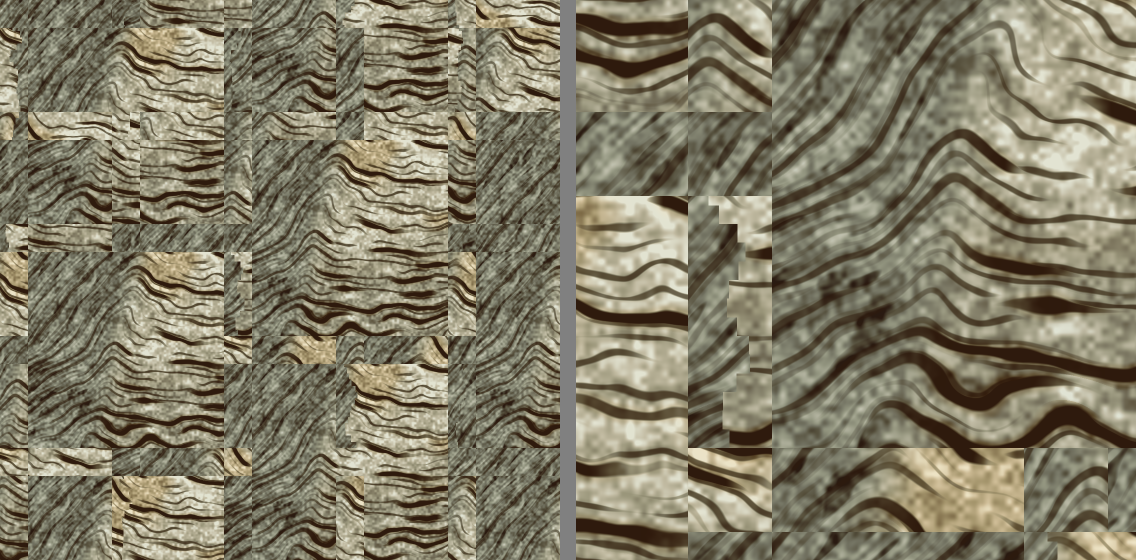
Left, the full canvas; right, a detail of the centre.
Give the GLSL for this texture, as a WebGL 1 fragment shader.

```glsl
precision highp float;
// Patchwork of weathered, folded wood grain with dark cracks, cut into square-edged pieces.
uniform vec2 u_resolution;

const vec3 CRACK = vec3(0.18, 0.10, 0.05);
const vec3 UMBER = vec3(0.35, 0.31, 0.22);
const vec3 MOSS  = vec3(0.47, 0.45, 0.37);
const vec3 STRAW = vec3(0.60, 0.59, 0.49);
const vec3 CREAM = vec3(0.75, 0.73, 0.64);
const vec3 PALE  = vec3(0.88, 0.89, 0.83);
const vec3 WARM_TINT = vec3(0.05, 0.0, -0.06);
const vec3 COOL_TINT = vec3(-0.02, 0.0, 0.015);
const float PERIOD = 0.2;         // one narrow strip plus one wide cell
const float STRIP = 0.25;         // strip share of a period
const float GROUP = 0.4;          // spacing of large pieces
const float GROUP_SIZE = 0.35;
const float GROUP_CHANCE = 0.8;
const float SLOPE = 1.5;          // steepness of the grain left of the fold
const float CRACK_RATE = 32.0;
const float CRACK_WIDTH = 0.0042;
const float STREAKS = 0.34;
const float SPECKLE = 0.46;

float hash(vec2 p) {
  vec3 q = fract(vec3(p.xyx) * 0.1031);
  q += dot(q, q.yzx + 33.33);
  return fract((q.x + q.y) * q.z);
}

float noise(vec2 p) {
  vec2 i = floor(p), f = fract(p);
  f = f * f * (3.0 - 2.0 * f);
  return mix(mix(hash(i), hash(i + vec2(1, 0)), f.x),
             mix(hash(i + vec2(0, 1)), hash(i + vec2(1, 1)), f.x), f.y);
}

// Signed horizontal distance to the leaning crest of the fold
float foldSide(vec2 s) {
  return s.x - 0.15 - 0.28 * s.y - 0.02 * (noise(s * 14.0 + 3.0) - 0.5);
}

// Height field whose contours are the grain lines
float grain(vec2 s) {
  float u = foldSide(s), r = sqrt(u * u + 0.00015);
  float left = 0.5 * (r - u), right = 0.5 * (r + u);
  float fold = -SLOPE * left - 0.055 * (1.0 - exp(-right / 0.03)) - 0.05 * right;
  float curl = 0.01 * sin(65.0 * s.x + 25.0 * s.y) * (1.0 - smoothstep(0.0, 0.12, s.y));
  float warp = 0.03 * (noise(s * 11.0) - 0.5) + 0.012 * (noise(s * 34.0) - 0.5);
  return s.y - fold * mix(0.5, 1.0, smoothstep(0.0, 0.2, s.y)) + curl + warp;
}

// Tapered, broken cracks along the contours: x is the core, y the stained rim
vec2 cracks(float level, float along, float slope, float rate, float width) {
  float v = level * rate, id = floor(v);
  float d = abs(fract(v) - 0.3 - 0.4 * hash(vec2(id, rate))) / (rate * slope);
  float presence = smoothstep(0.36, 0.66, noise(vec2(along * 15.0 + id * 5.3, id * 7.7)));
  float w = width * presence * (0.6 + 0.8 * noise(vec2(along * 60.0, id * 3.1)));
  return presence * vec2(1.0 - smoothstep(w * 0.7, w + 0.0008, d),
                         1.0 - smoothstep(w, w * 1.6 + 0.0025, d));
}

// Place in the wood shown at p (y down), after cutting and shuffling
vec2 patchwork(vec2 p) {
  vec2 k = floor(p / PERIOD), q = fract(p / PERIOD);
  vec2 wide = step(STRIP, q), seed = 2.0 * k + wide + 17.0;
  vec2 origin = (k + STRIP * wide) * PERIOD;
  // Some upright strips are torn along a jagged, stepped line
  float tear = STRIP * (0.2 + 0.6 * noise(vec2(seed.x, floor(p.y * 90.0) * 0.35)));
  if (wide.x < 0.5 && hash(seed + 71.0) < 0.4 && q.x > tear) seed += 40.0;
  vec2 start = vec2(mix(0.0, 0.3, hash(seed)), mix(0.12, 0.42, hash(seed + 23.0)));
  // Large staggered pieces override most of the small ones
  float column = floor((p.x - 0.05) / GROUP);
  vec2 shift = vec2(0.05, 0.05 + 0.2 * mod(column, 2.0));
  vec2 g = floor((p - shift) / GROUP), corner = g * GROUP + shift;
  vec2 local = p - corner;
  bool inside = max(local.x, local.y) < GROUP_SIZE && hash(g + 9.0) < GROUP_CHANCE;
  bool kept = wide.x * wide.y < 0.5 && hash(seed + 5.0) < 0.25;
  if (inside && !kept) {
    origin = corner;
    start = vec2(0.03 + 0.07 * hash(g + 31.0), 0.36);
  }
  return start + vec2(1, -1) * (p - origin);
}

vec3 palette(float t) {
  vec3 c = mix(CRACK, UMBER, clamp((t - 0.12) / 0.19, 0.0, 1.0));
  c = mix(c, MOSS, clamp((t - 0.31) / 0.14, 0.0, 1.0));
  c = mix(c, STRAW, clamp((t - 0.45) / 0.13, 0.0, 1.0));
  c = mix(c, CREAM, clamp((t - 0.58) / 0.15, 0.0, 1.0));
  return mix(c, PALE, clamp((t - 0.73) / 0.13, 0.0, 1.0));
}

vec3 wood(vec2 s) {
  float f = grain(s), e = 0.001;
  float slope = max(0.4, length(vec2(grain(s + vec2(e, 0)), grain(s + vec2(0, e))) - f) / e);
  float right = smoothstep(-0.03, 0.04, foldSide(s));
  float bright = right * smoothstep(0.1, 0.22, s.y);
  // Streaks along the grain and fine speckle
  float streak = 0.45 * noise(vec2(f * 70.0, s.x * 18.0)) + 0.55 * noise(vec2(f * 150.0, s.x * 45.0));
  float speckle = 0.65 * noise(s * 240.0) + 0.35 * noise(s * 110.0);
  float blotch = noise(s * 22.0 + 8.0);
  float tone = 0.5 + 0.1 * right + 0.15 * bright + STREAKS * (streak - 0.5)
             + SPECKLE * (speckle - 0.5) + 0.1 * (blotch - 0.5);
  float fleck = smoothstep(0.7, 0.85, noise(vec2(f * 75.0, s.x * 42.0)));
  tone -= 0.22 * fleck * (1.0 - right);
  // Broad cracks, then hairlines, with brown rims
  float wobbly = f + 0.008 * (noise(s * 48.0) - 0.5);
  vec2 broad = cracks(wobbly, s.x, slope, CRACK_RATE, CRACK_WIDTH * mix(0.5, 1.0, right));
  vec2 hair = cracks(wobbly + 0.37, s.x * 1.6, slope, CRACK_RATE * 2.1, CRACK_WIDTH * 0.38);
  broad *= mix(0.6, 1.0, right);
  hair *= mix(0.3, 0.85, right);
  float stain = bright * smoothstep(0.6, 0.85, noise(vec2(f * 24.0, s.x * 7.0)));
  tone -= 0.12 * broad.y + 0.05 * hair.y + 0.08 * stain;
  float core = max(broad.x, 0.8 * hair.x);
  tone = mix(tone, 0.1, core);
  float warm = clamp(stain + 0.5 * broad.y * right + 0.15 * bright, 0.0, 1.0) * (1.0 - core);
  return palette(tone) + WARM_TINT * warm + COOL_TINT * (1.0 - right) * (1.0 - core);
}

void main() {
  vec3 sum = vec3(0.0);
  for (int i = 0; i < 4; i++) {  // 2 by 2 samples per pixel
    vec2 jitter = vec2(mod(float(i), 2.0), floor(float(i) * 0.5)) * 0.5 - 0.25;
    vec2 p = (gl_FragCoord.xy + jitter) / u_resolution.y;
    sum += wood(patchwork(vec2(p.x, 1.0 - p.y)));
  }
  gl_FragColor = vec4(sum * 0.25, 1.0);
}
```
